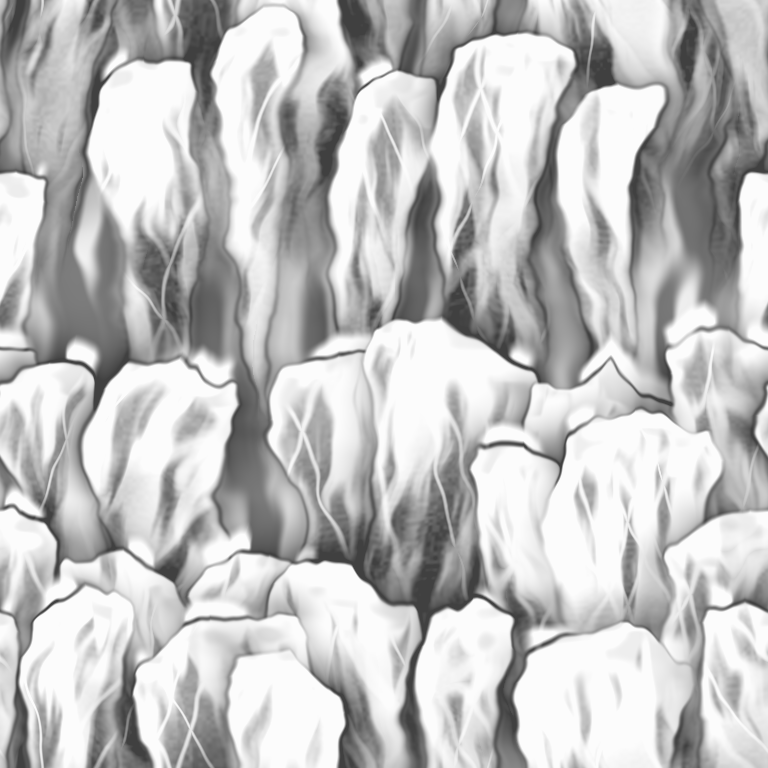
A three.js fragment shader for this texture:

```glsl
// Tiling grey and white rock: overlapping ragged columns with pale rims, streaks and dark gaps.
varying vec2 vUv;

const vec2 GRID = vec2(6.0, 4.0);          // columns across, rows up (rows must be even)
const vec2 JITTER = vec2(0.6, 0.95);       // scatter, in cells
const vec2 HALF_WIDTH = vec2(0.038, 0.108);
const vec2 LENGTH = vec2(0.5, 0.64);
const float CORNER = 0.006;
const float CREST_SOFT = 0.003;
const float FOOT_SOFT = 0.016;
const float RIM_HEIGHT = 0.032;
const vec2 STREAK_FREQ = vec2(36.0, 7.0);
const vec2 VEIN_FREQ = vec2(27.0, 3.5);
const float SHADOW_REACH = 0.024;
const float SHADOW_DEPTH = 0.55;
const float LINE_WIDTH = 0.003;
const float LINE_DEPTH = 0.42;
const vec2 BACK_TONES = vec2(0.5, 0.98);
const float GAIN = 1.04;
const vec2 TONE_RANGE = vec2(0.25, 0.99);

float hash(vec2 p) {
  return fract(sin(dot(p, vec2(127.1, 311.7))) * 43758.5453);
}

// Value noise that wraps after a whole number of cells
float wrapNoise(vec2 p, vec2 period) {
  vec2 i = floor(p);
  vec2 f = fract(p);
  f = f * f * (3.0 - 2.0 * f);
  vec2 a = mod(i, period);
  vec2 b = mod(i + 1.0, period);
  return mix(mix(hash(a), hash(vec2(b.x, a.y)), f.x),
             mix(hash(vec2(a.x, b.y)), hash(b), f.x), f.y);
}

float noise(vec2 p) {
  return wrapNoise(p, vec2(512.0));
}

float fbm(vec2 p) {
  return 0.58 * noise(p) + 0.28 * noise(p * 2.1 + 7.3) + 0.14 * noise(p * 4.3 + 3.1);
}

vec2 warp(vec2 uv, float cells) {
  vec2 p = uv * cells;
  return vec2(wrapNoise(p, vec2(cells)), wrapNoise(p + 3.5, vec2(cells))) - 0.5;
}

// Surface of one column; depth is the distance below its top, side the signed side distance
float columnTone(vec2 p, float depth, float side, vec2 seed) {
  vec2 bent = p + vec2(0.012 * (noise(p * 19.0 + seed) - 0.5), 0.0);
  bent.x += (hash(seed + 4.0) - 0.5) * 0.6 * p.y;

  // Grey hollows between white streaks, darker toward the foot
  float low = smoothstep(0.05, 0.26, depth);
  float hollow = smoothstep(0.38, 0.68, fbm(bent * STREAK_FREQ + seed));
  float tone = 1.0 - hollow * (0.35 + 0.18 * low);
  float foot = smoothstep(0.12, 0.32, depth + 0.16 * (noise(p * 12.0 + seed + 9.0) - 0.5));
  tone -= 0.36 * foot * (0.25 + 0.75 * noise(bent * vec2(26.0, 7.0) + seed + 21.0));

  // Thin crossing veins
  float left = abs(noise((bent + vec2(0.4 * p.y, 0.0)) * VEIN_FREQ + seed + 31.0) - 0.5);
  float right = abs(noise((bent - vec2(0.35 * p.y, 0.0)) * VEIN_FREQ + seed + 47.0) - 0.5);
  float vein = 1.0 - smoothstep(0.01, 0.1, min(left, right));
  tone = mix(tone, 1.0, vein * (0.8 - 0.4 * foot));

  // Fine grain shows in the grey only
  tone += (noise(p * 190.0 + seed) - 0.5) * 0.2 * (1.0 - tone);

  // Pale rim with ragged drips, and pale flanks
  float drip = 0.09 * (noise(vec2(p.x * 48.0, 1.5) + seed) - 0.4);
  float rim = 1.0 - smoothstep(RIM_HEIGHT * 0.5, RIM_HEIGHT * 1.5, depth - drip);
  float faint = smoothstep(0.45, 0.85, noise(p * vec2(30.0, 55.0) + seed + 63.0));
  tone = mix(tone, 1.0 - 0.1 * faint, rim);
  float flank = 1.0 - smoothstep(0.004, 0.024, -side);
  return mix(tone, 1.0, flank * 0.75 * (1.0 - 0.8 * foot));
}

// Draws one column over the tone behind it
float drawColumn(float behind, vec2 p, vec2 id) {
  vec2 seed = 60.0 * vec2(hash(id + 0.5), hash(id + 8.5));
  float halfWidth = mix(HALF_WIDTH.x, HALF_WIDTH.y, hash(id + 2.3));
  float span = mix(LENGTH.x, LENGTH.y, hash(id + 5.7));

  // Outline: tilted ragged top, angular shoulders, leaning sides
  float crest = (hash(id + 3.1) - 0.5) * 0.7 * p.x - 0.35 * abs(p.x);
  crest += 0.03 * (noise(vec2(p.x * 22.0, 0.5) + seed) - 0.5);
  crest += 0.008 * (noise(vec2(p.x * 70.0, 0.5) + seed) - 0.5);
  float depth = crest - p.y;
  float below = max(depth, 0.0);
  float lean = (hash(id + 6.9) - 0.5) * 0.3 * below;
  lean += 0.05 * (noise(vec2(0.5, p.y * 8.0) + seed) - 0.5) * smoothstep(0.0, 0.1, depth);
  float shoulder = 0.02 + 0.04 * hash(id + 7.7);
  float flare = 0.3 * min(below, shoulder) - 0.09 * max(below - shoulder, 0.0);
  flare += 0.014 * (noise(vec2(sign(p.x) * 3.0, p.y * 16.0) + seed) - 0.5);
  flare += 0.005 * (noise(vec2(sign(p.x) * 3.0, p.y * 60.0) + seed) - 0.5);
  float side = abs(p.x - lean) - halfWidth - flare;
  vec2 corner = vec2(side, -depth) + CORNER;
  float d = length(max(corner, 0.0)) + min(max(corner.x, corner.y), 0.0) - CORNER;
  float alive = 1.0 - smoothstep(span - 0.2, span, depth);

  // Shadow cast behind, broken by round white puffs above the crest
  float patchy = smoothstep(0.1, 0.9, noise(p * 14.0 + seed + 13.0));
  float shadow = exp(-max(d, 0.0) / SHADOW_REACH) * (0.25 + 0.75 * patchy);
  float tone = behind * (1.0 - SHADOW_DEPTH * shadow * alive);
  float swell = clamp(noise(vec2(p.x * 19.0, 4.5) + seed) * 4.0 - 1.9, 0.0, 1.0);
  float puff = smoothstep(0.001, 0.008, d) * (1.0 - smoothstep(-0.01, 0.01, d - 0.03 * sqrt(swell)));
  puff *= smoothstep(0.0, 0.4, swell) * (1.0 - smoothstep(-0.012, 0.004, side));
  tone = mix(tone, 1.0, puff);

  float soft = mix(CREST_SOFT, FOOT_SOFT, smoothstep(0.03, 0.28, depth));
  float cover = (1.0 - smoothstep(-soft, soft, d)) * alive;
  tone = mix(tone, columnTone(p, depth, side, seed), cover);
  float line = exp(-pow((d - 0.001) / LINE_WIDTH, 2.0)) * (0.15 + 0.85 * patchy);
  return tone * (1.0 - LINE_DEPTH * line * alive);
}

void main() {
  vec2 uv = vUv + 0.03 * warp(vUv, 9.0) + 0.009 * warp(vUv, 31.0);
  // Streaked backdrop for the gaps
  float streak = wrapNoise(uv * vec2(40.0, 7.0), vec2(40.0, 7.0));
  float tone = mix(BACK_TONES.x, BACK_TONES.y, smoothstep(0.25, 0.75, streak));
  // Back to front: upper rows first, lower rows overlap them
  for (int j = 3; j >= -1; j--) {
    float row = floor(uv.y * GRID.y) + float(j);
    float stagger = 0.5 * mod(row, 2.0);
    for (int i = -1; i <= 1; i++) {
      vec2 cell = vec2(floor(uv.x * GRID.x - stagger) + float(i), row);
      vec2 id = mod(cell, GRID);
      vec2 shift = JITTER * (vec2(hash(id + 1.7), hash(id + 4.2)) - 0.5);
      vec2 top = (cell + vec2(0.5 + stagger, 0.5) + shift) / GRID;
      tone = drawColumn(tone, uv - top, id);
    }
  }
  gl_FragColor = vec4(vec3(clamp(tone * GAIN, TONE_RANGE.x, TONE_RANGE.y)), 1.0);
}
```
